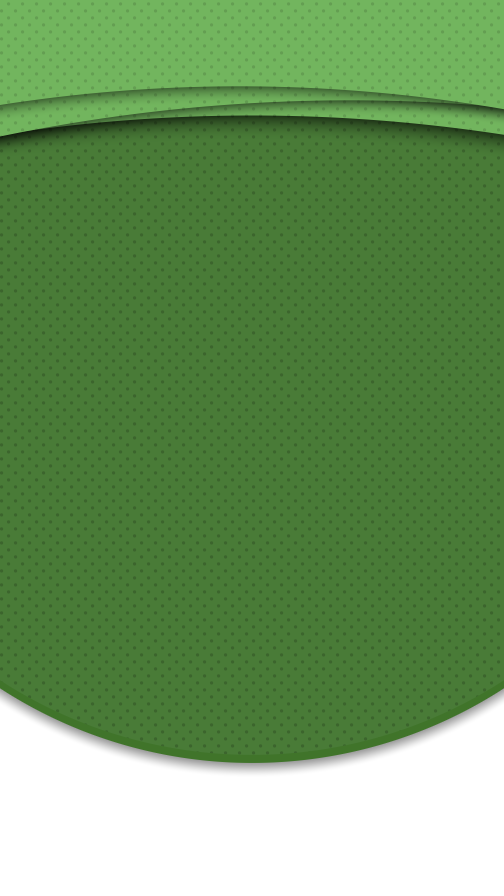
A WebGL 1 fragment shader for this background:

```glsl
precision highp float;
uniform vec2 u_resolution;

#define DARK_GREEN vec3(0.285, 0.482, 0.215)
#define LIGHT_GREEN vec3(0.448, 0.71, 0.368)
#define RIM_GREEN vec3(0.25, 0.455, 0.165)
#define DISC_CENTER vec2(0.5, 1.182)
#define DISC_RADIUS 0.918
#define RIM_WIDTH 0.016
#define DOT_CELLS 36.0
#define DOT_RADIUS 0.115
#define DOT_SHADE 0.82
#define DOT_PHASE vec2(0.11, 0.22)

// Coverage of the inside of a signed distance, softened over one pixel
float fill(float d, float pixel) {
  return clamp(0.5 - d / pixel, 0.0, 1.0);
}

// Staggered dots: one at each cell corner, one at each cell middle
float dots(vec2 p, float pixel) {
  vec2 q = p * DOT_CELLS - DOT_PHASE;
  float corner = length(fract(q + 0.5) - 0.5);
  float middle = length(fract(q) - 0.5);
  return fill(min(corner, middle) - DOT_RADIUS, pixel * DOT_CELLS);
}

// A sheet above an arched edge, casting a soft shadow below itself
vec3 sheet(vec3 below, vec3 paint, vec2 p, vec2 peak, float bend,
           float reach, float strength, float pixel) {
  float dx = p.x - peak.x;
  float depth = peak.y - bend * dx * dx - p.y;
  float fade = 1.0 - clamp(depth / reach, 0.0, 1.0);
  below *= 1.0 - strength * fade * fade;
  return mix(below, paint, fill(depth, pixel));
}

void main() {
  float pixel = 1.0 / u_resolution.x;
  vec2 p = gl_FragCoord.xy * pixel;
  float pattern = mix(1.0, DOT_SHADE, dots(p, pixel));
  vec3 lightPaint = LIGHT_GREEN * mix(1.0, pattern, 0.7);

  // White ground with the drop shadow of the disc
  float shadowDist = length(p - DISC_CENTER + vec2(0.0, 0.009)) - DISC_RADIUS;
  float shadow = 1.0 - smoothstep(-0.018, 0.021, shadowDist);
  vec3 color = vec3(1.0 - 0.45 * shadow);

  // Disc with a rim along its lower edge
  float disc = length(p - DISC_CENTER) - DISC_RADIUS;
  float face = length(p - DISC_CENTER - vec2(0.0, RIM_WIDTH)) - DISC_RADIUS;
  vec3 discPaint = mix(RIM_GREEN, DARK_GREEN * pattern, fill(face, pixel));
  color = mix(color, discPaint, fill(disc, pixel));

  // Three overlapping sheets, lowest first
  color = sheet(color, lightPaint, p, vec2(0.5, 1.5486), 0.153, 0.05, 0.58, pixel);
  color = sheet(color, lightPaint, p, vec2(0.694, 1.5787), 0.149, 0.034, 0.48, pixel);
  color = sheet(color, lightPaint, p, vec2(0.4745, 1.6065), 0.1645, 0.036, 0.45, pixel);

  gl_FragColor = vec4(color, 1.0);
}
```
